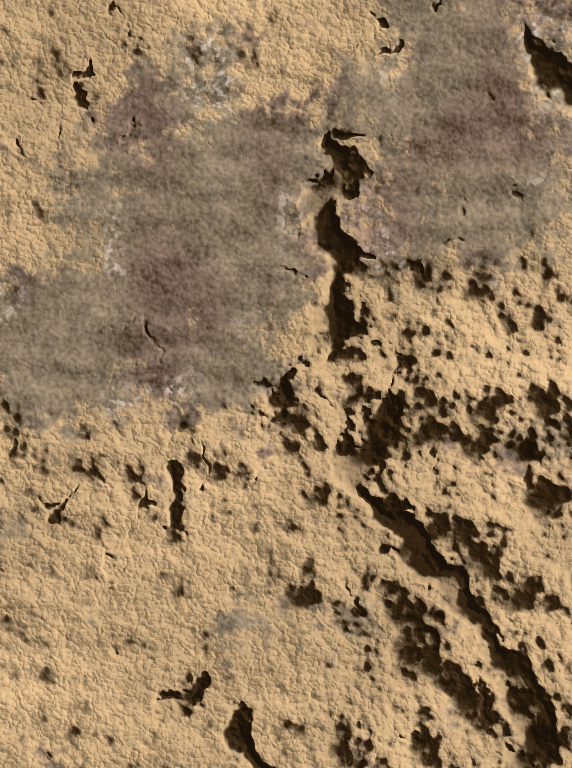
Reproduce this texture procedurally as a WebGL 2 fragment shader.

```glsl
#version 300 es
precision highp float;
// Sunlit rock slabs under grainy ochre sand, split by a deep winding fissure.

#define SUN_DIR vec2(0.83, 0.56)
#define SUN_SLOPE 0.28
#define SHADOW_TONE 0.33
#define RELIEF_GAIN 0.30
#define LUMP_HEIGHT 0.034
#define FISSURE_DEPTH 0.036
#define PIT_DEPTH 0.011
#define GRAIN_SCALE 160.0
#define SAND_TONE 0.73
#define ROCK_TONE 0.52
#define SAND_HUE vec3(1.0, 0.835, 0.62)
#define ROCK_HUE vec3(1.0, 0.88, 0.72)

uniform vec2 u_resolution;
out vec4 fragColor;

vec2 hash2(vec2 p) {
    vec3 q = fract(p.xyx * vec3(0.1031, 0.1030, 0.0973));
    q += dot(q, q.yzx + 33.33);
    return fract((q.xx + q.yz) * q.zy);
}

float cornerSlope(vec2 cell, vec2 offset) {
    float angle = 6.2832 * hash2(cell).x;
    return dot(vec2(cos(angle), sin(angle)), offset);
}

float gradientNoise(vec2 p) {
    p += 40.0;
    vec2 i = floor(p), f = fract(p);
    vec2 u = f * f * f * (f * (f * 6.0 - 15.0) + 10.0);
    vec2 x = vec2(1, 0), y = vec2(0, 1);
    return mix(mix(cornerSlope(i, f), cornerSlope(i + x, f - x), u.x),
               mix(cornerSlope(i + y, f - y), cornerSlope(i + 1.0, f - 1.0), u.x), u.y);
}

float fbm(vec2 p) {
    float sum = 0.0, amp = 1.0;
    for (int k = 0; k < 4; k++) {
        sum += amp * gradientNoise(p);
        p = mat2(1.6, 1.2, -1.2, 1.6) * p + 7.3;
        amp *= 0.54;
    }
    return sum;
}

// Rounded bumps of mixed size on a turned, warped lattice
float grains(vec2 p) {
    p = mat2(0.8, 0.6, -0.6, 0.8) * p * GRAIN_SCALE;
    p += 0.9 * gradientNoise(p * 0.37);
    vec2 i = floor(p);
    float nearest = 1.0;
    for (int k = 0; k < 9; k++) {
        vec2 cell = i + vec2(k % 3 - 1, k / 3 - 1);
        vec2 jitter = hash2(cell), d = cell + jitter - p;
        nearest = min(nearest, dot(d, d) * (0.7 + fract(jitter.x * 7.0)));
    }
    return (1.0 - nearest) / GRAIN_SCALE;
}

// Positive inside the bare slabs, negative under deep sand
float slabField(vec2 p) {
    float upper = 1.0 - length((p - vec2(0.26, 0.70)) / vec2(0.19, 0.23));
    float lower = 1.0 - length((p - vec2(0.15, 0.57)) / vec2(0.25, 0.13));
    float right = 0.9 - length((p - vec2(0.60, 0.86)) / vec2(0.19, 0.25));
    return max(max(upper, lower), right);
}

float segmentDistance(vec2 p, vec2 a, vec2 b) {
    vec2 ab = b - a;
    return length(p - a - ab * clamp(dot(p - a, ab) / dot(ab, ab), 0.0, 1.0));
}

// 1 on the fissure floor, 0 outside; p is already warped
float fissure(vec2 p) {
    float centre = 0.435 + 0.255 * (1.0 - smoothstep(0.05, 0.48, p.y));
    float wander = gradientNoise(p * 13.0);
    float width = 0.021 + 0.028 * wander - 0.045 * smoothstep(0.77, 0.87, p.y);
    width -= 0.022 * (1.0 - smoothstep(0.03, 0.13, abs(p.y - 0.50)));
    float d = abs(p.x - centre) * 0.8 - width;
    vec4 branches[6] = vec4[6](vec4(0.43, 0.59, 0.35, 0.46), vec4(0.53, 0.52, 0.45, 0.41),
                               vec4(0.70, 0.94, 0.76, 0.85), vec4(0.26, 0.11, 0.21, 0.07),
                               vec4(0.31, 0.06, 0.34, 0.00), vec4(0.215, 0.37, 0.225, 0.32));
    for (int k = 0; k < 6; k++)
        d = min(d, segmentDistance(p, branches[k].xy, branches[k].zw) - 0.008 - 0.02 * wander);
    return 1.0 - smoothstep(-0.016, 0.010, d);
}

// Height in x, fissure in y
vec2 relief(vec2 p) {
    vec2 warped = p + 0.032 * vec2(fbm(p * 15.0), fbm(p * 15.0 + 31.0));
    float open = smoothstep(0.36, 0.50, p.x) * (1.0 - smoothstep(0.52, 0.72, p.y));
    float rough = mix(0.42, 1.0, open) + 0.2 * (1.0 - smoothstep(0.05, 0.14, abs(p.y - 0.42)));
    rough = mix(rough, 0.22, smoothstep(-0.05, 0.25, slabField(p)));
    float pits = smoothstep(0.28, 0.55, gradientNoise(warped * vec2(31.0, 25.0) + 5.0));
    pits *= smoothstep(-0.05, 0.25, gradientNoise(p * 5.0 + 2.0));
    float ripples = 0.010 * gradientNoise(p * vec2(7.0, 25.0)) * (1.0 - open);
    float crack = fissure(warped);
    float floorDepth = FISSURE_DEPTH * (0.85 + 0.7 * gradientNoise(p * 24.0));
    return vec2(LUMP_HEIGHT * rough * fbm(p * 11.0) + ripples - PIT_DEPTH * pits - floorDepth * crack, crack);
}

float surface(vec2 p, float sand) {
    float grit = 0.5 * grains(p) + 0.0032 * fbm(p * 62.0);
    return relief(p).x + grit * (0.25 + 0.75 * sand);
}

void main() {
    vec2 p = gl_FragCoord.xy / u_resolution.y;
    float slab = slabField(p);

    // Sand cover with banded drifts and stray grains
    float bands = fbm(p * vec2(5.0, 23.0) + 11.0) * (1.0 - smoothstep(0.08, 0.2, abs(p.y - 0.44)));
    float patches = 0.75 * fbm(p * 8.0 + 3.0) + 0.5 * fbm(p * 50.0);
    float sand = smoothstep(-0.28, 0.26, 0.14 - 1.3 * max(slab, -0.28) + patches + 0.7 * bands);

    // Slope toward the sun and cast shadow
    float e = 0.0016;
    float slope = (surface(p + SUN_DIR * e, sand) - surface(p, sand)) / e;
    vec2 ground = relief(p);
    float blocked = 0.0;
    for (int k = 1; k <= 8; k++) {
        float reach = 0.003 * float(k) + 0.0008 * float(k * k);
        blocked = max(blocked, (relief(p + SUN_DIR * reach).x - ground.x) / reach - SUN_SLOPE);
    }
    float shadow = smoothstep(0.0, 0.45, blocked);

    // Rock stains and pale mineral crust
    float speckle = gradientNoise(p * 170.0);
    float stain = smoothstep(-0.05, 0.30, gradientNoise(p * 6.5 + 23.0));
    float crust = smoothstep(0.02, 0.35, gradientNoise(p * 9.0 + 9.0)) * smoothstep(-0.1, 0.4, fbm(p * 75.0));
    crust *= (1.0 - smoothstep(0.2, 0.4, abs(slab - 0.15))) * (1.0 - sand);
    float rock = ROCK_TONE + 0.12 * fbm(p * vec2(13.0, 34.0)) + 0.12 * speckle - 0.06 * stain + 0.25 * crust;
    float drift = SAND_TONE + 0.10 * fbm(p * 5.0 + 60.0) + 0.08 * speckle;

    // Tone and hue
    float tone = mix(rock, drift, sand) - RELIEF_GAIN * slope / (1.0 + (slope < 0.0 ? 1.3 : 0.4) * abs(slope));
    tone *= mix(1.0, SHADOW_TONE, shadow) * (1.0 - 0.22 * ground.y);
    tone = clamp(tone, 0.10, 0.95);
    vec3 rockHue = mix(ROCK_HUE, vec3(1.0, 0.83, 0.71), stain) + vec3(0.0, 0.05, 0.13) * crust;
    vec3 hue = mix(rockHue, SAND_HUE, sand);
    hue = mix(vec3(1.0, 0.67, 0.30), hue, smoothstep(0.12, 0.46, tone));
    fragColor = vec4(tone * hue, 1.0);
}
```
